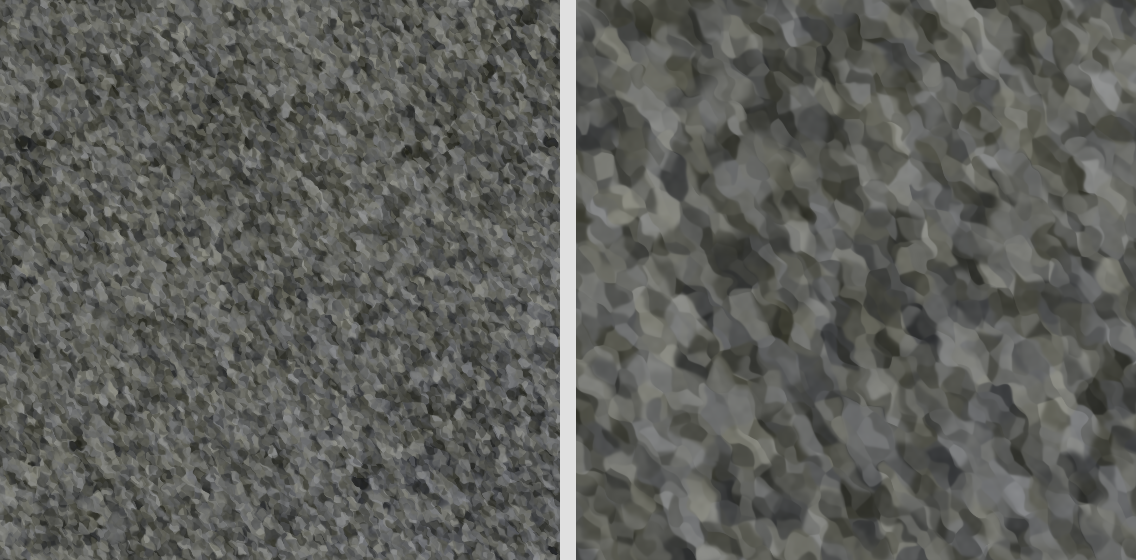
Left: the whole. Right: its middle third, enlarged.
Give the GLSL for this texture, as a WebGL 2 fragment shader.

```glsl
#version 300 es
precision highp float;
// Fine grey granite: two layers of soft-edged Voronoi grains, stretched along
// one slanted direction, with drifting brightness, scattered pale plates,
// a few dark mineral specks and a faint tint in each grain.

#define GRAIN_DIR normalize(vec2(0.56, -0.83))
#define COARSE_GRAINS vec2(82.0, 50.0)
#define FINE_GRAINS vec2(132.0, 84.0)
#define EDGE_SHARPNESS 15.0
#define MEAN_TONE 0.357
#define COARSE_CONTRAST 0.225
#define FINE_CONTRAST 0.175
#define DRIFT_CONTRAST 0.10
#define PLATE_SHARE 0.10
#define SPECK_SHARE 0.22
#define STONE_TINT vec3(0.0, 0.004, -0.014)

uniform vec2 u_resolution;
out vec4 fragColor;

// Integer hash: three random values in 0..1 for a lattice cell
vec3 hash3(vec2 cell, uint seed) {
  uvec3 v = uvec3(uvec2(ivec2(cell) + 4096), seed);
  v = v * 1664525u + 1013904223u;
  v.x += v.y * v.z; v.y += v.z * v.x; v.z += v.x * v.y;
  v ^= v >> 16u;
  v.x += v.y * v.z; v.y += v.z * v.x; v.z += v.x * v.y;
  return vec3(v >> 8u) / 16777216.0;
}

float valueNoise(vec2 p, uint seed) {
  vec2 cell = floor(p), f = fract(p);
  f = f * f * (3.0 - 2.0 * f);
  float low = mix(hash3(cell, seed).x, hash3(cell + vec2(1, 0), seed).x, f.x);
  float high = mix(hash3(cell + vec2(0, 1), seed).x, hash3(cell + vec2(1, 1), seed).x, f.x);
  return mix(low, high, f.y);
}

// Soft Voronoi: x is the grain tone, y a second value for its tint
vec2 grains(vec2 p, uint seed) {
  vec2 cell = floor(p), sum = vec2(0.0);
  float total = 0.0;
  for (int y = -1; y <= 1; y++) {
    for (int x = -1; x <= 1; x++) {
      vec2 id = cell + vec2(x, y);
      vec2 offset = id + hash3(id, seed).xy - p;
      float weight = exp(-EDGE_SHARPNESS * dot(offset, offset));
      sum += weight * hash3(id, seed + 1u).xy;
      total += weight;
    }
  }
  return sum / max(total, 1e-12);
}

// Sparse blobs with ragged outlines, radius in units of a cell
float blobs(vec2 p, float share, float radius, float ragged, uint seed) {
  vec2 cell = floor(p);
  float cover = 0.0;
  for (int y = -1; y <= 1; y++) {
    for (int x = -1; x <= 1; x++) {
      vec2 id = cell + vec2(x, y);
      vec3 rnd = hash3(id, seed);
      float size = radius * (0.6 + 0.6 * hash3(id, seed + 1u).x);
      float dist = length(p - id - rnd.xy) + radius * ragged;
      cover = max(cover, step(rnd.z, share) * (1.0 - smoothstep(0.65 * size, 1.1 * size, dist)));
    }
  }
  return cover;
}

void main() {
  vec2 p = gl_FragCoord.xy / u_resolution.y;

  // Slanted grain frame with wavering outlines
  vec2 slant = vec2(dot(p, vec2(-GRAIN_DIR.y, GRAIN_DIR.x)), dot(p, GRAIN_DIR));
  vec2 waver = vec2(valueNoise(p * 110.0, 11u), valueNoise(p * 110.0, 12u)) - 0.5;
  slant += waver * 0.007;
  vec2 coarse = grains(slant * COARSE_GRAINS, 21u);
  vec2 fine = grains(slant * FINE_GRAINS, 31u);

  // Grain tones over a slow drift of brightness
  float drift = 0.6 * valueNoise(p * 5.0, 41u) + 0.4 * valueNoise(p * 19.0, 42u) - 0.5;
  float tone = MEAN_TONE + DRIFT_CONTRAST * drift;
  tone += COARSE_CONTRAST * (coarse.x - 0.5) + FINE_CONTRAST * (fine.x - 0.5);
  tone += 0.025 * (valueNoise(p * 260.0, 43u) - 0.5);

  // Pale plates and dark specks
  float ragged = 1.2 * (coarse.y - 0.5);
  float plate = blobs(slant * vec2(30.0, 25.0), PLATE_SHARE, 0.48, ragged, 51u);
  tone = mix(tone, 0.435 + 0.3 * (tone - MEAN_TONE), 0.7 * plate);
  float speck = blobs(p * 5.0, SPECK_SHARE, 0.055, ragged, 61u);
  tone = mix(tone, 0.11, 0.8 * speck);

  // Olive to bluish tint, cooler towards the lower right
  float cool = smoothstep(0.9, 1.9, p.x + 1.0 - p.y);
  float warmth = 0.035 * (coarse.y - 0.5) + 0.02 * (fine.y - 0.5) - 0.014 * cool;
  vec3 colour = vec3(tone) + STONE_TINT + warmth * vec3(0.25, 0.15, -0.8);
  fragColor = vec4(clamp(colour, 0.0, 1.0), 1.0);
}
```
